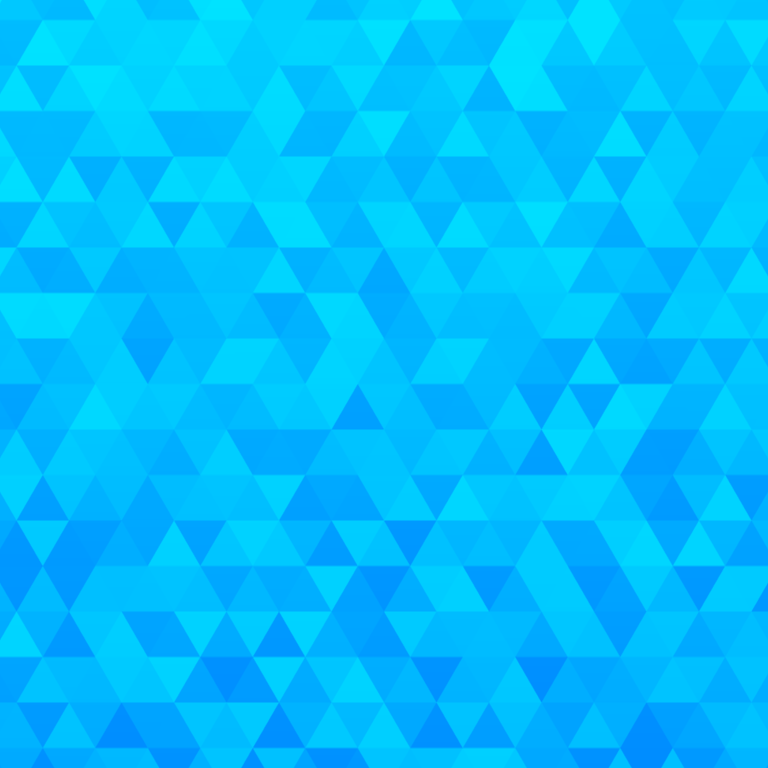
A three.js fragment shader for this background:

```glsl
// Mosaic of equilateral triangles in flat blues, dark at the bottom, cyan at the top.
// A skewed lattice finds the triangle, a hash picks its tone around a vertical
// gradient, and a 4 x 4 grid of taps smooths the edges.
varying vec2 vUv;

// Sine-free hash of a triangle's lattice address
float hash13(vec3 p) {
  p = fract(p * vec3(0.1031, 0.1030, 0.0973));
  p += dot(p, p.yzx + 33.33);
  return fract((p.x + p.y) * p.z);
}

// Random tone from -1 to 1 for the triangle under uv
float triangleTone(vec2 uv) {
  // about 14.63 sides across and 16.88 rows down, centred on a row line
  vec2 lattice = (uv - 0.5) * vec2(14.63, 16.88);
  lattice.x -= 0.5 + 0.5 * lattice.y;
  vec2 cell = floor(lattice);
  vec2 local = lattice - cell;
  float pointsDown = step(1.0, local.x + local.y);
  return 2.0 * hash13(vec3(cell + 57.0, pointsDown * 19.0 + 7.0)) - 1.0;
}

void main() {
  // Average the tone over a small square
  float tone = 0.0;
  for (int j = 0; j < 4; j++) {
    for (int i = 0; i < 4; i++) {
      vec2 offset = (vec2(float(i), float(j)) - 1.5) * 0.0005;
      tone += triangleTone(vUv + offset) / 16.0;
    }
  }

  // Green alone carries the gradient; contrast grows toward the bottom
  float middle = mix(0.68, 0.81, vUv.y);
  float spread = mix(0.14, 0.085, vUv.y);
  gl_FragColor = vec4(0.0, middle + spread * tone, 1.0, 1.0);
}
```
